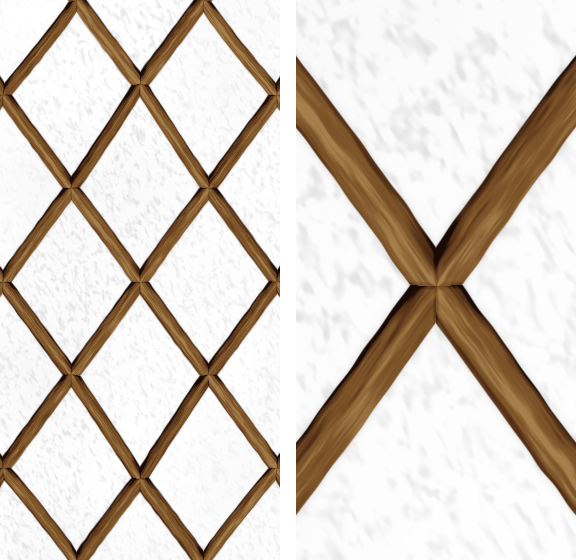
Left, the full canvas; right, a detail of the centre.
Write a WebGL 2 fragment shader that draws this pattern.

```glsl
#version 300 es
precision highp float;
// Diamond lattice of weathered wooden glazing bars over rippled white glass.
// Two skewed axes give the bars as integer lines; each segment gets its own
// tone and stretched-noise grain, with mitred, shaded joints.
uniform vec2 u_resolution;
out vec4 fragColor;

const vec2 REPEATS = vec2(2.0, 3.0);      // diamonds across and down
const float HALF_WIDTH = 0.0255;          // bar half width, in canvas widths
const float AXIS_SCALE = 2.5;             // lattice units per canvas width
const float NARROWING = 0.54;             // pull of the end rows to the middle
const float STRETCH = 0.055;              // lengthening of the centre column
const float GRAIN = 0.55;
const float RIPPLE = 0.10;
const vec3 GLASS = vec3(0.975);
const vec3 INK = vec3(0.10, 0.04, 0.02);
const vec3 DARK = vec3(0.33, 0.19, 0.09);
const vec3 MID = vec3(0.49, 0.33, 0.16);
const vec3 LIGHT = vec3(0.65, 0.50, 0.30);

float hash(vec2 p) {
    vec3 q = fract(p.xyx * vec3(0.1031, 0.1030, 0.0973));
    q += dot(q, q.yzx + 33.33);
    return fract((q.x + q.y) * q.z);
}

float noise(vec2 p) {
    vec2 i = floor(p), f = fract(p);
    f = f * f * (3.0 - 2.0 * f);
    vec2 e = vec2(0.0, 1.0);
    return mix(mix(hash(i), hash(i + e.yx), f.x),
               mix(hash(i + e.xy), hash(i + e.yy), f.x), f.y);
}

// Slight hand-built irregularity; bars bend only at the joints.
vec2 warp(vec2 p) {
    float endRow = max(abs(p.y) - 0.333, 0.0);
    float centre = max(1.0 - 4.0 * abs(p.x), 0.0);
    return p * vec2(1.02 + NARROWING * endRow, 1.0 - STRETCH * centre);
}

vec3 woodRamp(float tone) {
    vec3 c = mix(INK, DARK, smoothstep(0.0, 0.28, tone));
    c = mix(c, MID, smoothstep(0.28, 0.6, tone));
    return mix(c, LIGHT, smoothstep(0.6, 0.95, tone));
}

// s: -1 lower edge to 1 upper edge; other: distance from the crossing bar
vec3 wood(float s, float along, float other, vec2 segment, bool falling, float height) {
    vec2 seed = segment * 17.3 + (falling ? 60.0 : 140.0);
    float fibres = noise(vec2(s * 5.0, along * 5.0) + seed) * 0.6
                 + noise(vec2(s * 11.0, along * 16.0) + seed + 31.0) * 0.4;
    float tone = falling ? 0.64 - 0.10 * s : 0.51 - 0.20 * s;
    tone += 0.16 * (hash(seed) - 0.5) + GRAIN * (fibres - 0.5);
    tone += 0.18 * exp(-20.0 * (s + 0.12) * (s + 0.12));          // ridge
    tone -= 0.35 * smoothstep(0.65, 1.0, s);                     // upper edge
    float lowShade = falling ? mix(0.45, 0.15, smoothstep(-0.1, 0.2, height)) : 0.15;
    tone -= lowShade * smoothstep(0.55, 1.0, -s);                // lower edge
    // shaded bar ends and the mitre seam
    float nearJoint = 1.0 - smoothstep(1.0, 3.2, other);
    tone -= 0.42 * nearJoint * smoothstep(0.1, 0.8, s);
    float seam = 1.0 - smoothstep(0.0, 0.3, abs(other - abs(s)));
    tone -= 0.25 * seam;
    tone += 0.12 * (1.0 - smoothstep(0.1, 0.8, other));
    return woodRamp(tone);
}

vec3 glass(vec2 p, vec2 cell) {
    vec2 w = p * vec2(1.0, 2.0);
    vec2 bend = vec2(noise(w * 18.0), noise(w * 18.0 + 40.0)) * 1.6;
    vec2 slant = vec2(w.x * 0.87 + w.y * 0.5, w.y * 0.87 - w.x * 0.5);
    float ripple = noise(slant * vec2(95.0, 48.0) + bend + 200.0);
    float fine = noise(slant * vec2(170.0, 90.0) + bend + 300.0);
    float strength = RIPPLE * mix(0.35, 1.0, hash(cell + 71.0));
    float cloud = noise(w * 3.0 + 50.0) - 0.5;
    float dents = smoothstep(0.45, 0.95, ripple * 0.6 + fine * 0.4);
    return clamp(GLASS + 0.03 * cloud + 0.015 - strength * dents, 0.0, 1.0);
}

void main() {
    vec2 p = gl_FragCoord.xy / u_resolution - 0.5;
    float pixel = 1.0 / u_resolution.x;
    vec2 q = warp(p + vec2(0.0, 0.003)) * REPEATS;
    vec2 axes = vec2(q.x + q.y, q.x - q.y);     // x: falling bars, y: rising bars

    // signed distances to the nearest bar of each family
    vec2 line = floor(axes + 0.5);
    vec2 d = (axes - line) / AXIS_SCALE;
    vec2 wobble = vec2(noise(axes * vec2(9.0, 14.0) + 80.0),
                       noise(axes * vec2(14.0, 9.0) + 120.0)) - 0.5;
    d += wobble * 0.003;
    vec2 s = d / HALF_WIDTH;

    bool falling = abs(s.x) < abs(s.y);
    vec3 bar = falling
        ? wood(s.x, axes.y, abs(s.y), vec2(line.x, floor(axes.y)), true, p.y)
        : wood(-s.y, axes.x, abs(s.x), vec2(floor(axes.x), line.y), false, p.y);

    float edge = min(abs(d.x), abs(d.y)) - HALF_WIDTH;
    vec3 colour = glass(p, floor(axes));
    colour *= 1.0 - 0.10 * exp(-max(edge, 0.0) / 0.003);         // contact shade
    float cover = 1.0 - smoothstep(-pixel, pixel, edge);
    fragColor = vec4(mix(colour, bar, cover), 1.0);
}
```
